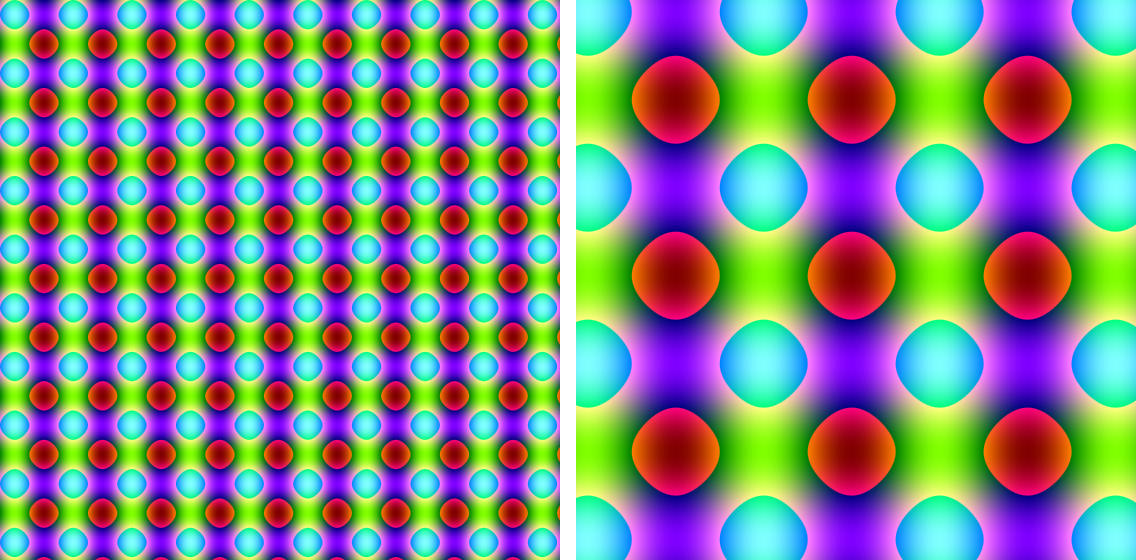
Left, the full canvas; right, a detail of the centre.
A WebGL 2 fragment shader for this pattern:

```glsl
#version 300 es
precision highp float;

uniform vec2 u_resolution;
out vec4 fragColor;

// Antialiased step, one pixel wide
float softStep(float edge, float value, float pixelWidth) {
    return clamp((value - edge) / pixelWidth + 0.5, 0.0, 1.0);
}

void main() {
    vec2 uv = gl_FragCoord.xy / u_resolution;

    // Crossed sine waves, with the vertical phase starting at the top
    vec2 wave = sin(60.0 * vec2(uv.x, 1.0 - uv.y));

    // The sum leaves 0..1 around shared crests and troughs
    float sum = 0.5 + 0.5 * (wave.x + wave.y);
    float pixelWidth = max(fwidth(sum), 1e-4);

    // Smooth-edged wrap of the sum makes the round spots
    float red = sum + 1.0 - softStep(0.0, sum, pixelWidth)
                    - softStep(1.0, sum, pixelWidth);

    // Each wave drives one of the remaining channels
    vec2 greenBlue = 0.5 + 0.5 * wave;
    fragColor = vec4(clamp(vec3(red, greenBlue), 0.0, 1.0), 1.0);
}
```
